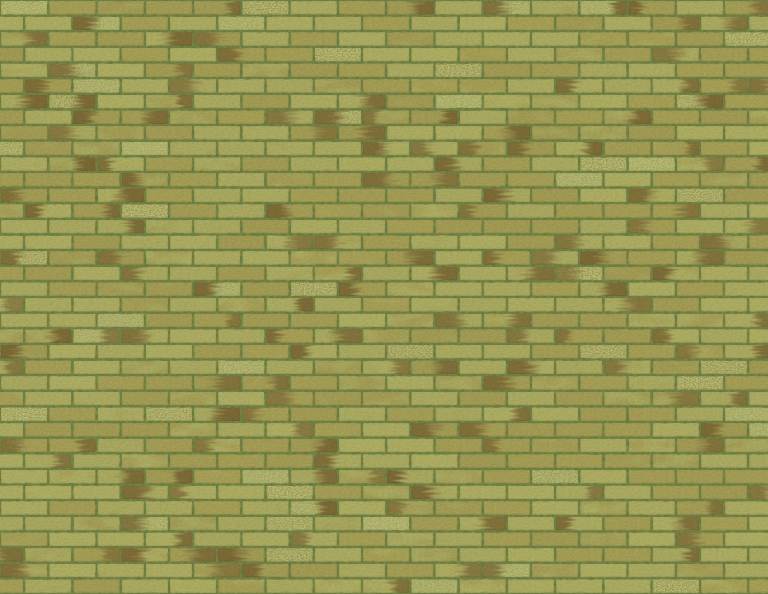
Write a WebGL 1 fragment shader that draws this texture.

```glsl
precision highp float;

uniform vec2 u_resolution;

const vec2 REPEATS = vec2(15.91, 38.0);   // bricks across, courses down
const float BRICK_LENGTH = 3.09;          // in course heights
const float JOINT_WIDTH = 0.145;          // in course heights

const vec3 MORTAR = vec3(0.43, 0.50, 0.26);
const vec3 OLIVE = vec3(0.655, 0.655, 0.372);
const vec3 OCHRE = vec3(0.628, 0.602, 0.325);
const vec3 PALE = vec3(0.69, 0.71, 0.45);
const vec3 BURNT = vec3(0.475, 0.405, 0.205);

float hash(vec2 p, float seed) {
  return fract(sin(dot(p, vec2(127.1, 311.7)) + seed * 74.7) * 4375.85);
}

vec2 gradient(vec2 cell) {
  float angle = 6.2832 * hash(cell, 9.0);
  return vec2(cos(angle), sin(angle));
}

float gradientNoise(vec2 p) {
  vec2 i = floor(p);
  vec2 f = fract(p);
  vec2 w = f * f * f * (f * (f * 6.0 - 15.0) + 10.0);
  vec2 e = vec2(1.0, 0.0);
  float low = mix(dot(gradient(i), f),
                  dot(gradient(i + e.xy), f - e.xy), w.x);
  float high = mix(dot(gradient(i + e.yx), f - e.yx),
                   dot(gradient(i + e.xx), f - e.xx), w.x);
  return mix(low, high, w.y);
}

float roundedBox(vec2 p, vec2 halfSize, float radius) {
  vec2 d = abs(p) - halfSize + radius;
  return length(max(d, 0.0)) + min(max(d.x, d.y), 0.0) - radius;
}

// Scorch fading inwards from one end of a brick; along runs 0 to 1.
float scorch(float along, vec2 id, vec2 wall) {
  float fromEnd = hash(id, 2.0) < 0.5 ? along : 1.0 - along;
  float reach = mix(0.38, 0.78, hash(id, 3.0));
  float streak = gradientNoise(wall * vec2(0.9, 6.0)) * 0.22;
  float fade = 1.0 - smoothstep(reach * 0.4, reach, fromEnd + streak);
  float strength = mix(0.7, 1.0, hash(id, 4.0));
  return step(hash(id, 1.0), 0.28) * fade * strength;
}

vec3 brickColor(vec2 id, float along, vec2 wall) {
  float grain = gradientNoise(wall * vec2(5.0, 9.0));
  float speckle = gradientNoise(wall * vec2(9.0, 12.0) + 31.0);
  float cloud = gradientNoise(wall * vec2(0.7, 1.6) + 57.0);

  // Two clay tones, with a few chalky bricks among them
  float ochre = smoothstep(0.4, 0.65, hash(id, 5.0) + cloud * 0.25);
  vec3 color = mix(OLIVE, OCHRE, ochre);
  float chalky = step(0.92, hash(id, 6.0));
  color = mix(color, PALE, chalky * clamp(0.55 + speckle * 1.5, 0.0, 1.0));

  color = mix(color, BURNT, scorch(along, id, wall));
  float tone = (hash(id, 7.0) - 0.5) * 0.03;
  return color * (1.0 + tone + grain * 0.06 + speckle * 0.04);
}

void main() {
  vec2 uv = gl_FragCoord.xy / u_resolution;

  // Running bond, with courses counted from the top
  vec2 grid = vec2(uv.x, 1.0 - uv.y) * REPEATS;
  float course = floor(grid.y);
  vec2 shifted = grid + vec2(0.5 * mod(course, 2.0), 0.0);
  vec2 id = floor(shifted);
  vec2 cell = fract(shifted);

  // Measure in course heights
  vec2 size = vec2(BRICK_LENGTH, 1.0);
  vec2 wall = grid * size;
  vec2 local = (cell - 0.5) * size;
  float pixel = REPEATS.y / u_resolution.y;

  // Slightly uneven brick outline
  float wobble = gradientNoise(wall * 2.5 + 13.0) * 0.035;
  float edge = roundedBox(local, 0.5 * (size - JOINT_WIDTH), 0.06) + wobble;
  float face = 1.0 - smoothstep(-0.5 * pixel, 0.5 * pixel, edge);

  vec3 brick = brickColor(id, cell.x, wall);
  float bevel = smoothstep(-0.12, 0.0, edge);
  brick *= 1.0 - bevel * (0.05 + 0.08 * local.y);

  vec3 mortar = MORTAR * (1.0 + 0.14 * gradientNoise(wall * 4.0));
  gl_FragColor = vec4(mix(mortar, brick, face), 1.0);
}
```
